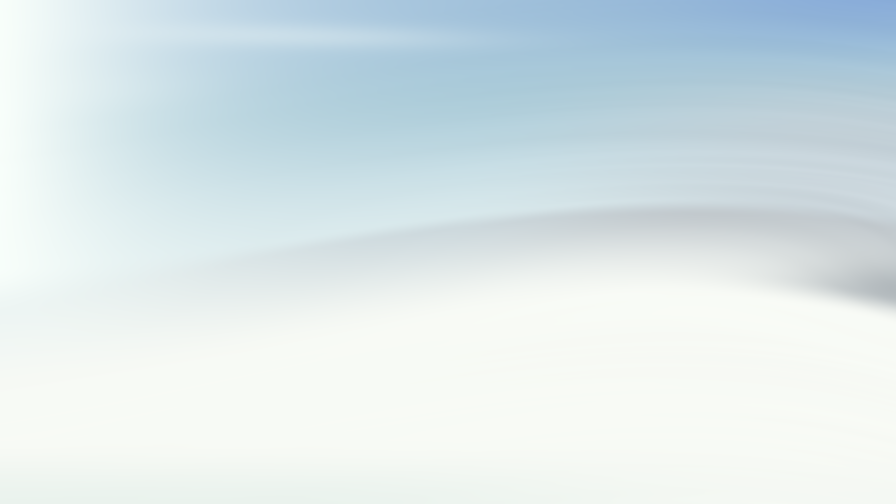
Give the GLSL for this background, as a Shadertoy shader.

```glsl
const vec3 SKY_LOW = vec3(0.86, 0.92, 0.93);
const vec3 SKY_MID = vec3(0.66, 0.79, 0.845);
const vec3 SKY_TOP = vec3(0.60, 0.735, 0.845);
const vec3 CORNER_BLUE = vec3(0.52, 0.66, 0.85);
const vec3 HAZE_GRAY = vec3(0.78, 0.815, 0.84);
const vec3 GLOW_WHITE = vec3(0.97, 0.995, 0.98);
const vec3 SHADE_LEFT = vec3(0.92, 0.955, 0.95);
const vec3 SHADE_MID = vec3(0.79, 0.84, 0.86);
const vec3 SHADE_RIGHT = vec3(0.74, 0.77, 0.79);
const vec3 DARK_FOLD = vec3(0.65, 0.68, 0.70);
const vec3 GROUND = vec3(0.97, 0.98, 0.96);
const vec3 GROUND_EDGE = vec3(0.90, 0.94, 0.92);
const float STREAK_STRENGTH = 0.075;
const float STREAK_DENSITY = 34.0;
const int STREAK_LAYERS = 3;

float hash(vec2 p) {
    return fract(sin(dot(p, vec2(127.1, 311.7))) * 43758.5453);
}

float noise(vec2 p) {
    vec2 i = floor(p), f = fract(p);
    f = f * f * (3.0 - 2.0 * f);
    return mix(mix(hash(i), hash(i + vec2(1, 0)), f.x),
               mix(hash(i + vec2(0, 1)), hash(i + vec2(1, 1)), f.x), f.y);
}

// Cubic hill: peak position and height, then quadratic and cubic falloff
float hill(float x, vec2 peak, vec2 falloff) {
    float d = x - peak.x;
    return peak.y - d * d * (falloff.x + falloff.y * d);
}

float blob(vec2 p, vec2 center, vec2 radius) {
    vec2 d = (p - center) / radius;
    return exp(-dot(d, d));
}

// Layered noise stretched along the flow, centred on zero
float streaks(vec2 flow) {
    float sum = 0.0, weight = 0.5;
    vec2 scale = vec2(1.6, STREAK_DENSITY);
    for (int i = 0; i < STREAK_LAYERS; i++) {
        sum += weight * (noise(flow * scale + float(i) * 17.3) - 0.5);
        scale *= vec2(1.2, 2.1);
        weight *= 0.6;
    }
    return sum;
}

vec3 skyColor(vec2 uv, float ridge) {
    float h = max((uv.y - ridge) / (1.0 - ridge), 0.0);
    vec3 col = mix(SKY_LOW, SKY_MID, smoothstep(-0.1, 0.65, h));
    col = mix(col, SKY_TOP, smoothstep(0.5, 1.0, h));

    // Gray haze and deeper blue on the right
    float haze = smoothstep(0.5, 0.95, uv.x) * (1.0 - smoothstep(0.72, 0.93, uv.y));
    col = mix(col, HAZE_GRAY, 0.75 * haze);
    col = mix(col, CORNER_BLUE, 0.9 * blob(uv, vec2(1.0, 1.03), vec2(0.25, 0.10)));

    // Glow from the left and pale wisps below the top edge
    float reach = 0.19 + 0.09 * smoothstep(0.75, 1.0, uv.y);
    float glow = exp(-pow(max(uv.x, 0.0) / reach, 1.3));
    float wisp = 0.32 * blob(uv, vec2(0.34, 0.928 - 0.03 * (uv.x - 0.34)), vec2(0.20, 0.025));
    wisp += 0.15 * blob(uv, vec2(0.10, 0.82), vec2(0.14, 0.05));
    return mix(col, GLOW_WHITE, clamp(glow + wisp * (1.0 - glow), 0.0, 1.0));
}

vec3 slopeColor(vec2 uv, float ridge, float base) {
    vec3 shade = mix(SHADE_LEFT, SHADE_MID, smoothstep(0.0, 0.52, uv.x));
    shade = mix(shade, SHADE_RIGHT, smoothstep(0.45, 0.8, uv.x));
    float t = (ridge - uv.y) / (ridge - base);
    vec3 col = mix(shade, GROUND, smoothstep(-0.15, 1.1, t));

    // Dark fold at the right, cut off by the pale ground
    float fold = blob(uv, vec2(1.02, 0.425), vec2(0.14, 0.06));
    fold *= smoothstep(base - 0.01, base + 0.045, uv.y);
    col = mix(col, DARK_FOLD, 0.85 * fold);

    // Faint tint along the bottom edge
    float tint = (1.0 - smoothstep(0.0, 0.13, uv.y)) * (1.0 - 0.8 * smoothstep(0.3, 0.9, uv.x));
    return mix(col, GROUND_EDGE, 0.75 * tint);
}

void mainImage(out vec4 fragColor, in vec2 fragCoord) {
    vec2 uv = fragCoord / iResolution.xy;
    float ridge = hill(uv.x, vec2(0.77, 0.59), vec2(0.544, 0.334));
    float base = hill(uv.x, vec2(0.75, 0.42), vec2(0.75, 0.50));

    // Soft crest between sky and slope, softer toward the left
    float softness = mix(0.05, 0.016, smoothstep(0.0, 0.35, uv.x));
    float above = smoothstep(-softness, softness, uv.y - ridge);
    vec3 col = mix(slopeColor(uv, ridge, base), skyColor(uv, ridge), above);

    // Brushed streaks, strongest on the right around the crest
    float curve = mix(base, ridge, smoothstep(0.3, 0.65, uv.y));
    float strength = mix(0.2, 1.0, smoothstep(0.3, 1.0, uv.x));
    strength *= 0.2 + 0.8 * blob(uv, vec2(1.0, 0.62), vec2(0.75, 0.22));
    col += STREAK_STRENGTH * strength * streaks(vec2(uv.x, uv.y - curve));

    fragColor = vec4(clamp(col, 0.0, 1.0), 1.0);
}
```
